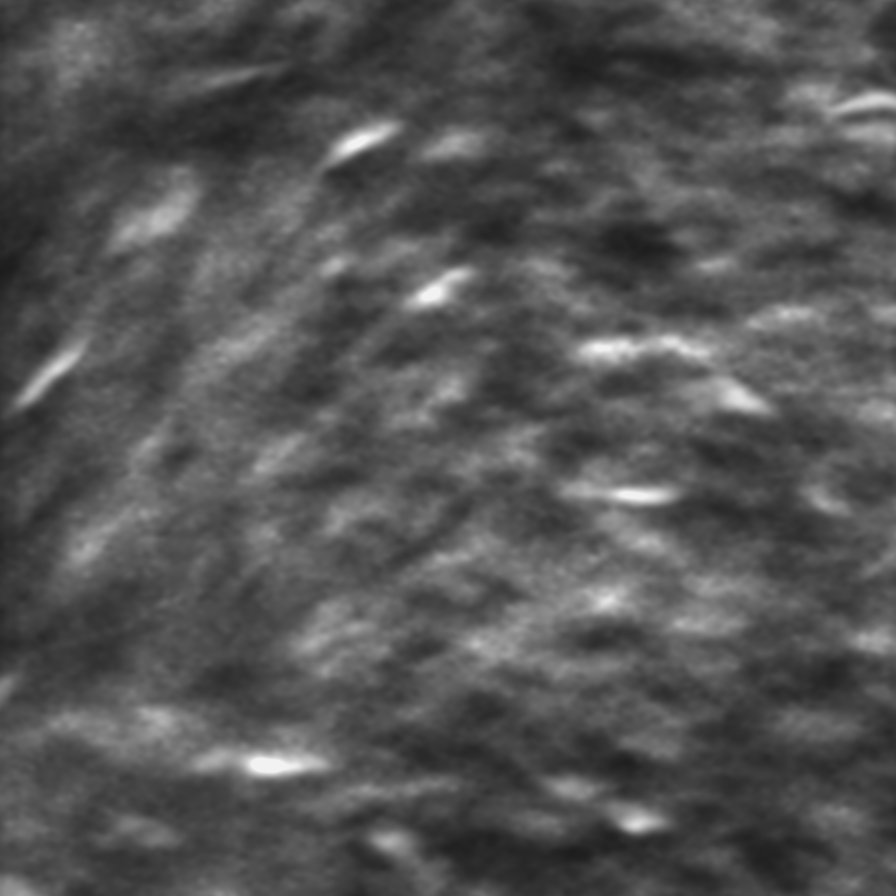
Write a Shadertoy shader that draws this texture.

```glsl
// Draws a soft grey speckled tissue with flowing grain and scattered bright arched streaks.

const float MEDIAN_GREY = 0.285;
const float GRAIN_CONTRAST = 0.31;
const float BRIGHTEST = 0.95;
const float STREAK_CELLS = 7.0;
const float STREAK_SHARE = 0.42;

vec3 hash3(vec2 cell, float seed) {
    vec3 q = fract(cell.xyx * vec3(0.1031, 0.1030, 0.0973) + seed * 0.137);
    q += dot(q, q.yxz + 33.33);
    return fract((q.xxy + q.yzz) * q.zyx);
}

// Grain direction: steep on the middle left, nearly level elsewhere
float flowAngle(vec2 p) {
    float left = 1.0 - smoothstep(0.25, 0.72, p.x);
    float aboveFloor = smoothstep(0.15, 0.42, p.y);
    float topEase = 1.0 - 0.45 * smoothstep(0.65, 0.95, p.y);
    return 0.95 * left * aboveFloor * topEase - 0.16 * p.x + 0.05;
}

// Soft bent ellipse that fades to zero at twice its radii
float softSpot(vec2 offset, float angle, vec2 radii, float bend) {
    float c = cos(angle), s = sin(angle);
    vec2 local = vec2(c * offset.x + s * offset.y, c * offset.y - s * offset.x);
    local.y += bend * local.x * local.x;
    local /= radii;
    float body = max(0.0, 1.0 - 0.25 * dot(local, local));
    body *= body;
    return body * body;
}

// Cellular noise of light and dark oriented spots, scaled to unit deviation
float spotNoise(vec2 p, float cells, vec2 radii, float follow, float seed) {
    vec2 q = p * cells;
    vec2 home = floor(q);
    float sum = 0.0;
    for (int y = -2; y <= 2; y++) {
        for (int x = -2; x <= 2; x++) {
            vec2 cell = home + vec2(x, y);
            vec3 rnd = hash3(cell, seed);
            vec2 centre = cell + rnd.xy;
            float jitter = 0.9 * (fract(rnd.z * 17.0) - 0.5);
            float angle = follow * flowAngle(centre / cells) + jitter;
            sum += (2.0 * rnd.z - 1.0) * softSpot(q - centre, angle, radii, 0.15);
        }
    }
    return sum / sqrt(0.465 * radii.x * radii.y);
}

// Sparse bright arcs of varied length, bend and strength
float brightStreaks(vec2 p, float cells, float share, float seed) {
    vec2 q = p * cells;
    vec2 home = floor(q);
    float sum = 0.0;
    for (int y = -1; y <= 1; y++) {
        for (int x = -1; x <= 1; x++) {
            vec2 cell = home + vec2(x, y);
            vec3 place = hash3(cell, seed);
            vec3 form = hash3(cell, seed + 3.7);
            vec2 centre = cell + place.xy;
            float angle = flowAngle(centre / cells) + 0.7 * (form.x - 0.5);
            vec2 radii = vec2(mix(0.18, 0.48, form.y), mix(0.08, 0.13, form.z));
            float bend = mix(-0.3, 0.9, fract(form.x * 13.0));
            float strength = mix(0.18, 0.68, fract(form.z * 11.0));
            float present = step(place.z, share);
            sum += present * strength * softSpot(q - centre, angle, radii, bend);
        }
    }
    return sum;
}

// Broad shading: a dark lower left and a paler middle left
float regionalShade(vec2 p) {
    float dark = softSpot(p - vec2(0.08, 0.27), 0.0, vec2(0.20, 0.10), 0.0);
    float pale = softSpot(p - vec2(0.24, 0.50), 0.9, vec2(0.20, 0.13), 0.0);
    return 0.8 * pale - 1.4 * dark;
}

void mainImage(out vec4 fragColor, in vec2 fragCoord) {
    vec2 uv = fragCoord / iResolution.xy;

    // Layers of grain from broad patches to fine speckle
    float broad = spotNoise(uv, 4.5, vec2(0.95, 0.55), 1.0, 1.0);
    float medium = spotNoise(uv, 11.0, vec2(1.0, 0.42), 1.0, 2.0);
    float small = spotNoise(uv, 22.0, vec2(1.0, 0.42), 0.8, 3.0);
    float fine = spotNoise(uv, 44.0, vec2(1.0, 0.45), 0.5, 4.0);
    float speckle = spotNoise(uv, 125.0, vec2(0.8, 0.6), 0.0, 5.0);

    // The left side is smoother than the right
    float crispness = mix(0.7, 1.1, smoothstep(0.1, 0.6, uv.x));
    float grain = 0.38 * broad + 0.55 * medium + regionalShade(uv)
                + crispness * (0.60 * small + 0.40 * fine) + 0.15 * speckle;
    float grey = MEDIAN_GREY * exp(GRAIN_CONTRAST * grain);

    // Streaks with uneven edges and lumpy brightness
    vec2 warped = uv + 0.005 * vec2(medium, small);
    float lumps = clamp(0.9 + 0.2 * small + 0.12 * fine, 0.3, 1.4);
    grey += lumps * brightStreaks(warped, STREAK_CELLS, STREAK_SHARE, 8.0);

    fragColor = vec4(vec3(min(grey, BRIGHTEST)), 1.0);
}
```
